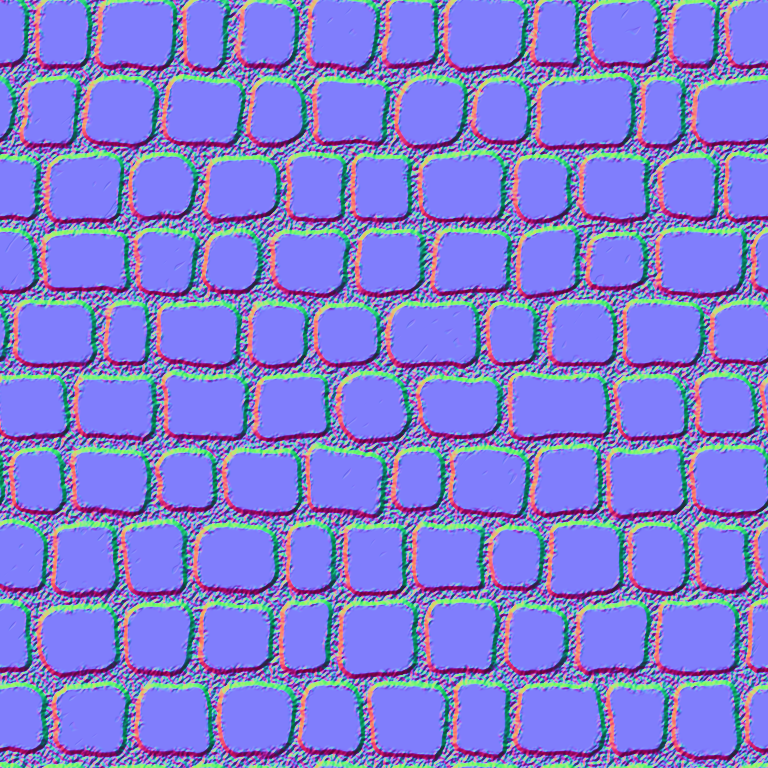
This texture map is drawn by a three.js fragment shader. Its source:

```glsl
// Tangent-space normal map of a coursed cobblestone wall: ten rows of about ten stones.
// Flat rounded stones and gritty mortar form a height field; its slopes,
// taken by central differences, are packed into red, green and blue.
varying vec2 vUv;

float hash(vec2 p) {
  vec3 q = fract(vec3(p.xyx) * 0.1031);
  q += dot(q, q.yzx + 33.33);
  return fract((q.x + q.y) * q.z);
}

// Slope of one lattice corner, wrapped to the period
float corner(vec2 cell, vec2 offset, vec2 period) {
  float angle = 6.2832 * hash(mod(cell, period) + 3.7);
  return dot(vec2(cos(angle), sin(angle)), offset);
}

float gradientNoise(vec2 p, vec2 period) {
  vec2 i = floor(p), f = fract(p), e = vec2(1.0, 0.0);
  vec2 u = f * f * f * (f * (f * 6.0 - 15.0) + 10.0);
  return mix(
    mix(corner(i, f, period), corner(i + e, f - e, period), u.x),
    mix(corner(i + e.yx, f - e.yx, period), corner(i + 1.0, f - 1.0, period), u.x),
    u.y);
}

// Position of a vertical joint within its row
float joint(float i, float row, float count) {
  return i + 0.36 * (hash(vec2(mod(i, count), row + 41.0)) - 0.5);
}

float roundedBox(vec2 p, vec2 halfSize, float radius) {
  vec2 q = abs(p) - halfSize + radius;
  return length(max(q, 0.0)) + min(max(q.x, q.y), 0.0) - radius;
}

// Height in units of one row
float height(vec2 uv) {
  vec2 p = uv * 10.0;
  vec2 wobble = 0.08 * vec2(gradientNoise(p * 1.5, vec2(15.0)),
                            gradientNoise(p * 1.5 + 5.3, vec2(15.0)));

  // Rows of uneven height
  float y = p.y - 0.1 * sin(6.2832 * (uv.y - 0.08)) - 0.14 + wobble.y;
  float row = mod(floor(y), 10.0);
  y = fract(y) - 0.5;

  // Stones of uneven width, with leaning joints
  float pick = hash(vec2(row, 17.0));
  float count = 9.0 + step(0.3, pick) + step(0.92, pick);
  float x = (p.x + wobble.x) * count / 10.0 + hash(vec2(row, 5.0));
  x += 0.1 * y * (hash(vec2(row, 29.0)) - 0.5);
  float i = floor(x);
  if (x < joint(i, row, count)) i -= 1.0;
  else if (x > joint(i + 1.0, row, count)) i += 1.0;
  float left = joint(i, row, count), right = joint(i + 1.0, row, count);
  vec2 id = vec2(mod(i, count), row);

  float unit = 10.0 / count;
  vec2 gap = vec2(0.018, 0.028) + 0.035 * vec2(hash(id + 61.0), hash(id + 83.0));
  vec2 halfSize = vec2(0.5 * (right - left) * unit, 0.5) - gap;
  float radius = min(0.17 + 0.14 * hash(id + 7.0), 0.7 * halfSize.x);
  vec2 local = vec2((x - 0.5 * (left + right)) * unit, y);
  local.y += 0.07 * local.x * (hash(id + 19.0) - 0.5);
  float d = roundedBox(local, halfSize, radius);
  d += 0.025 * gradientNoise(p * 4.0, vec2(40.0));

  // Granular grit, fading out just inside each stone
  vec2 diagonal = vec2(p.x + p.y, p.x - p.y);
  float grit = 0.058 * gradientNoise(diagonal * vec2(8.0, 11.0), vec2(80.0, 110.0))
             + 0.045 * gradientNoise(diagonal * vec2(15.0, 18.0), vec2(150.0, 180.0));
  float rough = smoothstep(-0.12, 0.0, d + 0.07 * gradientNoise(p * 6.0, vec2(60.0)));

  // Rare faint scratches
  float scratch = smoothstep(0.36, 0.5, gradientNoise(diagonal * vec2(3.0, 8.0), vec2(30.0, 80.0)));
  scratch *= 0.004 * step(0.85, hash(id + 97.0)) * (1.0 - rough);

  return 0.15 * (1.0 - smoothstep(-0.065, 0.0, d)) + grit * rough - scratch;
}

void main() {
  vec2 e = vec2(0.001, 0.0);
  vec2 slope = vec2(height(vUv + e) - height(vUv - e),
                    height(vUv - e.yx) - height(vUv + e.yx)) / (20.0 * e.x);
  vec3 normal = normalize(vec3(slope, 1.0));
  // Steep faces lose extra blue, most of all on the lower right
  normal.z = normal.z * 1.6 - 0.62 + 0.25 * min(normal.x + normal.y, 0.0);
  gl_FragColor = vec4(0.5 + 0.5 * normal - vec3(0.0, 0.006, 0.0), 1.0);
}
```
